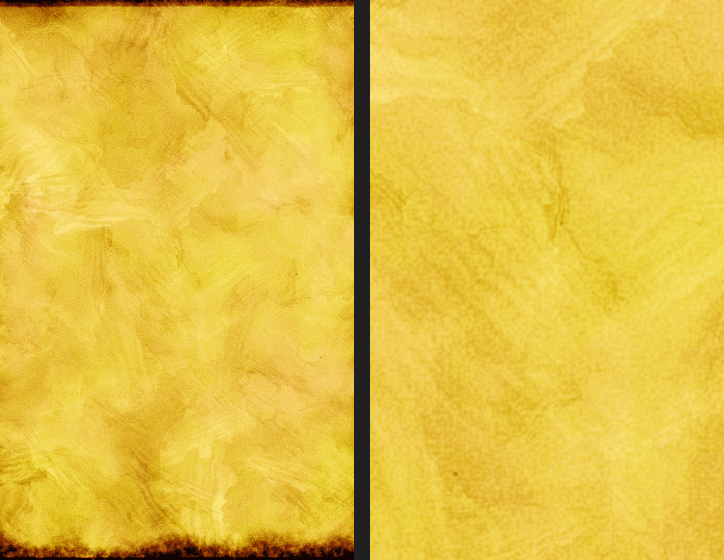
Left, the full canvas; right, a detail of the centre.
Reproduce this texture procedurally as a WebGL 2 fragment shader.

```glsl
#version 300 es
precision highp float;
// Aged golden plaster: cloudy yellow tones with ragged trowel marks, brush
// hairs, creases and fine grain, scorched along the top and bottom.
// One scalar tone is built from noise layers, then sent through a colour ramp.

uniform vec2 u_resolution;
out vec4 fragColor;

const float BASE_TONE = 0.912;
const float BROAD_AMOUNT = 0.055;
const float CLOUD_AMOUNT = 0.095;
const float TROWEL_AMOUNT = 0.105;
const float HAIR_AMOUNT = 0.055;
const float CREASE_AMOUNT = 0.060;
const float GRAIN_AMOUNT = 0.062;
const float TINT_AMOUNT = 0.42;
const float GRAIN_SCALE = 400.0;
const float SPECK_SCALE = 24.0;
const float TOP_BAND = 0.013;      // height of the scorched top strip
const float BOTTOM_BAND = 0.050;   // mean height of the scorched bottom
const vec2 SHADE_CENTRE = vec2(0.27, 0.43);
const vec3 GREEN_TINT = vec3(-0.03, 0.05, -0.15);

const int STOPS = 7;
const float RAMP_AT[STOPS] = float[](0.08, 0.25, 0.40, 0.58, 0.77, 0.90, 1.08);
const vec3 RAMP[STOPS] = vec3[](
  vec3(0.07, 0.01, 0.01), vec3(0.34, 0.11, 0.02), vec3(0.55, 0.19, 0.02),
  vec3(0.70, 0.45, 0.02), vec3(0.86, 0.68, 0.12), vec3(0.93, 0.80, 0.28),
  vec3(0.98, 0.89, 0.48));

vec2 hash2(vec2 cell) {
  uvec2 v = uvec2(ivec2(cell)) * 1664525u + 1013904223u;
  for (int i = 0; i < 2; i++) {
    v.x += v.y * 1664525u;
    v.y += v.x * 1664525u;
    v ^= v >> 16u;
  }
  return vec2(v >> 8u) / float(1 << 24);
}

float cornerDot(vec2 cell, vec2 offset) {
  float a = 6.2832 * hash2(cell).x;
  return dot(vec2(cos(a), sin(a)), offset);
}

// Gradient noise, roughly -1 to 1
float noise(vec2 p) {
  vec2 i = floor(p), f = p - i, e = vec2(0, 1);
  vec2 u = f * f * f * (f * (f * 6.0 - 15.0) + 10.0);
  float low = mix(cornerDot(i, f), cornerDot(i + e.yx, f - e.yx), u.x);
  float high = mix(cornerDot(i + e, f - e), cornerDot(i + 1.0, f - 1.0), u.x);
  return 1.4 * mix(low, high, u.y);
}

float fbm(vec2 p) {
  float sum = 0.0, gain = 1.0;
  for (int i = 0; i < 6; i++) {
    sum += gain * noise(p);
    p = mat2(1.6, 1.2, -1.2, 1.6) * p + 7.3;
    gain *= 0.57;
  }
  return sum;
}

mat2 turn(float a) { return mat2(cos(a), -sin(a), sin(a), cos(a)); }

// Scattered smears, each with one crisp ragged edge and a streaked, fading body
float trowel(vec2 p) {
  vec2 cell = floor(p);
  float sum = 0.0;
  for (int k = 0; k < 9; k++) {
    vec2 id = cell + vec2(k % 3 - 1, k / 3 - 1);
    vec2 place = hash2(id), kind = hash2(id + 57.0);
    vec2 q = turn(0.7 + 3.6 * (kind.x - 0.5)) * (p - id - place);
    float streak = noise(q * vec2(2.5, 24.0) + 40.0 * place);
    q.y += 0.2 * noise(q * 3.0 + 20.0 * place) + 0.07 * noise(q * 11.0);
    float body = smoothstep(0.0, 0.025, q.y) * smoothstep(0.65, 0.0, q.y);
    body *= smoothstep(0.8, 0.4, abs(q.x));
    sum += (2.0 * kind.y - 1.0) * body * (1.0 + 1.3 * streak);
  }
  return sum;
}

// Thin broken lines along the zero level of a noise field
float creases(vec2 p) {
  float line = smoothstep(0.06, 0.0, abs(noise(p)));
  return line * smoothstep(0.0, 0.5, noise(p * 0.8 + 70.0));
}

// Small dark dots in a few of the cells
float specks(vec2 p) {
  vec2 id = floor(p), r = hash2(id + 311.0);
  float d = length(p - id - 0.2 - 0.6 * hash2(id));
  return step(0.92, r.x) * smoothstep(0.05, 0.01, d) * r.y;
}

// Scorching along the four sides
float scorch(vec2 p, float width) {
  float top = 1.0 - p.y, side = min(p.x, width - p.x);
  float rough = fbm(p * vec2(10.0, 16.0) + 3.0), grit = fbm(p * 75.0);
  float strip = TOP_BAND + 0.0015 * rough;
  float burn = smoothstep(strip + 0.001, strip - 0.004, top) * (0.30 + 0.12 * grit);
  burn += 0.20 * smoothstep(0.008, 0.0, top);
  burn += (0.25 + 0.09 * rough) * exp(-top / 0.05);
  float heavy = noise(vec2(p.x * 7.0, 4.2)) + 0.5 * smoothstep(0.2, 0.4, p.x);
  float reach = max(BOTTOM_BAND + 0.022 * heavy + 0.022 * rough, 0.015);
  burn += smoothstep(reach, 0.0, p.y) * (0.47 + 0.2 * heavy + 0.26 * grit);
  burn += 0.4 * smoothstep(0.006, 0.003, p.y);
  burn += (0.23 + 0.09 * rough + 0.06 * grit) * exp(-p.y / 0.05);
  return max(burn, 0.0) + 0.08 * exp(-side / 0.03) * (1.0 + rough);
}

void main() {
  vec2 p = gl_FragCoord.xy / u_resolution.y;
  float width = u_resolution.x / u_resolution.y;

  // Clouds, smears and creases
  vec2 warp = vec2(fbm(p * 4.0 + 11.0), fbm(p * 4.0 + 29.0));
  float tone = BASE_TONE + CLOUD_AMOUNT * fbm(p * 4.5 + 0.4 * warp + 5.0);
  tone += BROAD_AMOUNT * noise(p * 2.7 + 0.2 * warp + 61.0);
  float smears = trowel(p * 5.0 + 0.1 * warp) + 0.85 * trowel(p * 9.0 + 90.0);
  tone += TROWEL_AMOUNT * (smears + 0.6 * trowel(p * 18.0 + 0.3 * warp + 40.0));
  tone -= CREASE_AMOUNT * (creases(p * 8.0 + 0.6 * warp) + 0.8 * creases(p * 17.0 + warp));
  vec2 shade = (p - SHADE_CENTRE) / 0.13;
  tone -= 0.07 * exp(-dot(shade, shade));

  // Brush hairs in two crossing directions, each in its own patches
  float patches = noise(p * 5.0 + 33.0);
  float rising = noise(turn(0.6) * p * vec2(24.0, 200.0) + 2.0 * warp);
  float falling = noise(turn(-0.7) * p * vec2(24.0, 200.0) + 2.0 * warp);
  tone += HAIR_AMOUNT * mix(rising, falling, smoothstep(-0.2, 0.2, patches))
        * smoothstep(-0.3, 0.5, noise(p * 9.0 + 21.0));

  // Scorched sides and grain
  float burn = scorch(p, width);
  float grain = noise(p * GRAIN_SCALE) + 0.35 * noise(p * 0.5 * GRAIN_SCALE + 17.0);
  tone += GRAIN_AMOUNT * grain * (1.0 + 1.5 * min(burn, 0.6)) - burn;
  tone -= 0.3 * specks(p * SPECK_SCALE);

  // Colour ramp, then drifts between lemon and peach
  vec3 colour = RAMP[0];
  for (int i = 1; i < STOPS; i++) {
    float t = (tone - RAMP_AT[i - 1]) / (RAMP_AT[i] - RAMP_AT[i - 1]);
    colour = mix(colour, RAMP[i], clamp(t, 0.0, 1.0));
  }
  float tint = fbm(p * 5.0 + 0.4 * warp + 47.0) + 0.4 * noise(p * 300.0 + 8.0);
  colour += TINT_AMOUNT * tint * GREEN_TINT * smoothstep(0.3, 0.85, tone);
  fragColor = vec4(clamp(colour, 0.0, 1.0), 1.0);
}
```
